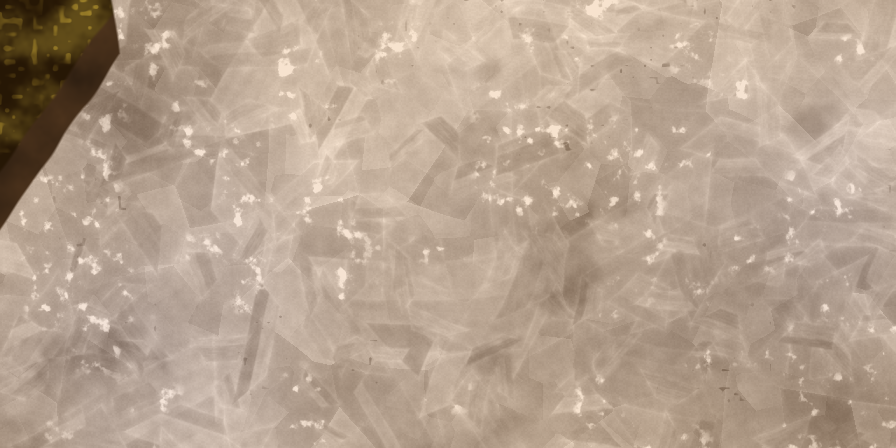
A Shadertoy shader for this texture:

```glsl
// A bed of translucent beige quartz crystals with a dark olive crystal in one corner.
// Straight-edged cells give broken facets, pointed prisms are scattered over them,
// and noise adds cloudiness, frost, glints and grain before tone becomes colour.

const vec3 SHADOW_BROWN = vec3(0.38, 0.29, 0.21);
const vec3 PALE_QUARTZ  = vec3(0.84, 0.76, 0.68);
const vec3 COOL_SHIFT   = vec3(-0.015, 0.0, 0.035);
const vec3 OLIVE_DEEP   = vec3(0.15, 0.09, 0.02);
const vec3 OLIVE_LIT    = vec3(0.38, 0.30, 0.10);
const vec3 OLIVE_RIM    = vec3(0.27, 0.18, 0.10);

float hash(vec2 p) {
    return fract(sin(dot(p, vec2(127.1, 311.7))) * 43758.5453);
}

vec2 hash2(vec2 p) {
    return vec2(hash(p), hash(p + 17.3));
}

float noise(vec2 p) {
    vec2 i = floor(p), f = fract(p);
    f = f * f * (3.0 - 2.0 * f);
    return mix(mix(hash(i), hash(i + vec2(1, 0)), f.x),
               mix(hash(i + vec2(0, 1)), hash(i + vec2(1, 1)), f.x), f.y);
}

mat2 rotation(float a) {
    return mat2(cos(a), sin(a), -sin(a), cos(a));
}

float fbm(vec2 p) {
    float sum = 0.0, amp = 0.53;
    for (int i = 0; i < 4; i++) {
        sum += amp * noise(p);
        p = rotation(0.6) * p * 2.03 + 9.7;
        amp *= 0.5;
    }
    return sum;
}

float glow(vec2 p, vec2 centre, float radius) {
    vec2 d = (p - centre) / radius;
    return exp(-dot(d, d));
}

// Tilted facets: signed tone in x, distance to the nearest border in y
vec2 facets(vec2 p) {
    vec2 cell = floor(p), nearId = cell, nearRel = vec2(0), nextRel = vec2(0);
    float d1 = 1e3, d2 = 1e3;
    for (int y = -1; y <= 1; y++)
    for (int x = -1; x <= 1; x++) {
        vec2 id = cell + vec2(x, y);
        vec2 rel = id + hash2(id) - p;
        float d = dot(rel, rel);
        if (d < d1) {
            d2 = d1; nextRel = nearRel;
            d1 = d; nearRel = rel; nearId = id;
        } else if (d < d2) {
            d2 = d; nextRel = rel;
        }
    }
    vec2 tilt = hash2(nearId + 5.1) - 0.5;
    float tone = hash(nearId + 2.7) - 0.5 + dot(nearRel, tilt);
    return vec2(tone, (d2 - d1) / (2.0 * length(nextRel - nearRel) + 0.001));
}

// Lays pointed, ridged prisms over the tone; soft is the edge width in cells
float prisms(vec2 p, float tone, float base, float density, float soft) {
    vec2 cell = floor(p);
    for (int y = -1; y <= 1; y++)
    for (int x = -1; x <= 1; x++) {
        vec2 id = cell + vec2(x, y);
        vec2 size = mix(vec2(0.16, 0.32), vec2(0.40, 0.72), hash2(id + 3.3));
        vec2 q = rotation(6.283 * hash(id + 8.9)) * (p - id - hash2(id));
        q.x += q.y * (hash(id + 1.9) - 0.5) * 0.6;
        float slope = mix(0.3, 1.0, hash(id + 6.1));
        float d = max(abs(q.x) - size.x, abs(q.y) + slope * q.x - size.y);
        float present = step(hash(id + 4.4), density);
        float ridge = q.x - size.x * (hash(id + 7.7) - 0.5);
        float side = smoothstep(-soft, soft, ridge);
        float face = mix(hash(id + 11.0), hash(id + 12.0), side) - 0.5;
        face = 0.38 * face + 0.2 * q.y * (hash(id + 13.0) - 0.5);
        face += 0.10 * (noise(vec2(q.x * 22.0, q.y * 4.0) + id * 7.0) - 0.5);
        float cover = present * smoothstep(soft, -soft, d);
        tone = mix(tone, base + face, cover * mix(0.35, 0.8, hash(id + 14.0)));
        float shine = exp(-abs(d) / (1.6 * soft)) + 0.5 * cover * exp(-abs(ridge) / soft);
        tone += present * shine * 0.17 * noise(q * 5.0 + id);
    }
    return tone;
}

// Broad light and shade across the crystal bed
float bedTone(vec2 p) {
    float t = 0.79 + 0.42 * (fbm(p * 2.6 + 3.0) - 0.5);
    t += 0.13 * glow(p, vec2(1.3, 0.95), 0.32) + 0.06 * glow(p, vec2(0.45, 0.25), 0.35);
    t -= 0.36 * glow(p, vec2(0.27, 0.76), 0.14) + 0.36 * glow(p, vec2(1.88, 0.04), 0.28);
    t -= 0.12 * glow(p, vec2(1.62, 0.42), 0.18) + 0.12 * glow(p, vec2(1.2, 0.02), 0.3);
    return t;
}

vec3 oliveCrystal(vec2 p, float rim) {
    float cloud = fbm(p * 11.0);
    vec3 col = mix(OLIVE_DEEP, OLIVE_LIT, smoothstep(0.35, 0.8, cloud));
    col += vec3(0.30, 0.26, 0.08) * smoothstep(0.68, 0.9, noise(p * 65.0)) * cloud;
    float band = smoothstep(-0.065, -0.055, rim + 0.02 * noise(p * 9.0));
    return mix(col, OLIVE_RIM * (0.6 + 0.7 * cloud), band);
}

void mainImage(out vec4 fragColor, in vec2 fragCoord) {
    vec2 p = fragCoord / iResolution.y;
    float soft = max(0.0035, 1.0 / iResolution.y);
    vec2 w = p + 0.025 * (vec2(noise(p * 6.0), noise(p * 6.0 + 31.0)) - 0.5);

    // Broken facets, then prisms from large to small
    float base = bedTone(p);
    vec2 coarse = facets(w * 5.0), fine = facets(rotation(0.5) * w * 13.0);
    float tone = base + 0.20 * coarse.x + 0.13 * fine.x;
    tone += 0.10 * exp(-coarse.y / 0.03) * noise(p * 14.0);
    tone = prisms(w * 3.3 + 2.0, tone, base, 0.65, soft * 3.3);
    tone = prisms(w * 6.5 + 40.0, tone, base, 0.50, soft * 6.5);
    tone = prisms(w * 13.0 + 80.0, tone, base, 0.35, soft * 13.0);

    // Crevices, frost, glints and grain
    float patches = fbm(p * 5.5 + 20.0), frost = fbm(p * 38.0);
    tone -= 0.25 * smoothstep(0.60, 0.82, patches);
    tone += 0.17 * (frost - 0.5) + 0.05 * (hash(floor(p * 256.0)) - 0.5);
    tone += 0.5 * smoothstep(0.62, 0.80, frost) * smoothstep(0.5, 0.75, noise(p * 9.0 + 50.0));
    tone -= 0.3 * smoothstep(0.90, 0.97, noise(p * 75.0)) * smoothstep(0.65, 0.85, noise(p * 7.0));

    // Warm tone scale with cooler greyish areas
    vec3 col = mix(SHADOW_BROWN, PALE_QUARTZ, clamp(tone, -0.1, 1.28));
    float cool = glow(p, vec2(0.35, 0.2), 0.45) + glow(p, vec2(1.85, 0.5), 0.3);
    col += COOL_SHIFT * (cool + 0.6 * (fbm(p * 4.0) - 0.5));

    // Olive corner crystal, bounded by two straight sides
    vec2 fromTip = p - vec2(0.27, 0.88);
    float rim = dot(fromTip, vec2(0.822, -0.57));
    float edge = max(rim, dot(fromTip, vec2(0.986, 0.16))) + 0.01 * (noise(p * 14.0) - 0.5);
    col = mix(col, oliveCrystal(p, rim), smoothstep(soft, -soft, edge));
    fragColor = vec4(clamp(col, 0.0, 1.0), 1.0);
}
```
